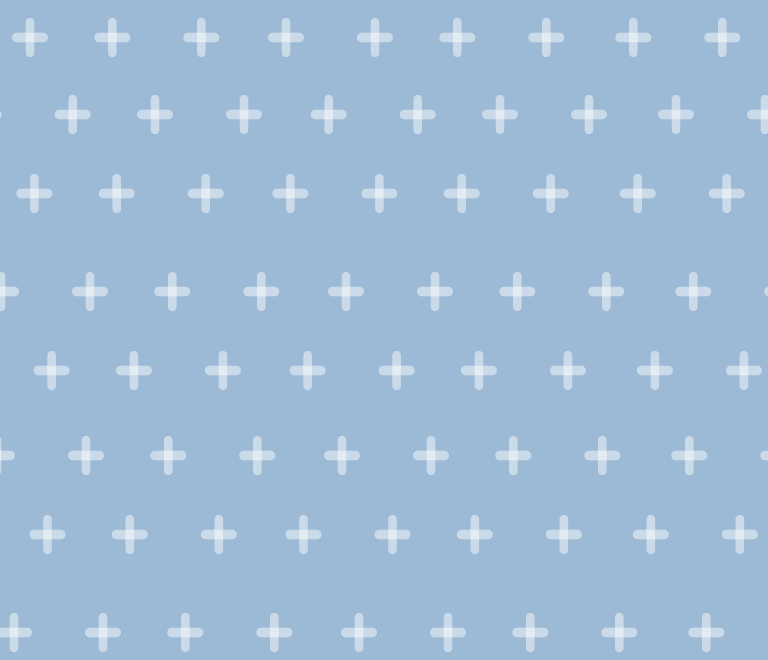
A WebGL 2 fragment shader for this pattern:

```glsl
#version 300 es
precision highp float;
// Staggered rows of small plus signs on a flat blue ground.
// Each plus is two translucent white capsules, so the centre, where they
// overlap, is brighter. Column and row spacing is slightly uneven.

uniform vec2 u_resolution;
out vec4 fragColor;

// Lengths are in units of 1/660 of the canvas height.
const float CANVAS_HEIGHT = 660.0;
const vec3 GROUND = vec3(0.612, 0.727, 0.839);
const vec3 BAR_COLOR = vec3(1.0);
const float BAR_OPACITY = 0.47;

const float ACROSS_HALF_LENGTH = 18.0;
const float ACROSS_RADIUS = 4.8;
const float UPRIGHT_HALF_LENGTH = 19.6;
const float UPRIGHT_RADIUS = 4.3;

// Columns come in pairs: the left column of each, and the gap to its partner.
const int COLUMNS = 10;
const float PAIR_GAP = 89.0;
const float PAIR_X[5] = float[5](-59.0, 112.3, 286.0, 457.3, 633.3);

// Depth of each row below the top edge, and its sideways shift.
const int ROWS = 8;
const float ROW_DEPTH[8] = float[8](37.5, 114.5, 193.5, 291.5, 370.5, 455.5, 534.5, 632.5);
const float ROW_SHIFT[8] = float[8](0.0, 42.7, 4.4, 60.0, 21.6, 56.0, 17.5, 73.0);

// Signed distance to a capsule lying along x, centred on the origin.
float capsule(vec2 p, float halfLength, float radius) {
    p.x = max(abs(p.x) - (halfLength - radius), 0.0);
    return length(p) - radius;
}

// Antialiased fill of a signed distance.
float coverage(float dist, float pixel) {
    return clamp(0.5 - dist / pixel, 0.0, 1.0);
}

void main() {
    float pixel = CANVAS_HEIGHT / u_resolution.y;
    vec2 p = gl_FragCoord.xy * pixel;

    // Nearest distance to any horizontal and any vertical bar.
    float across = 1e4;
    float upright = 1e4;
    for (int row = 0; row < ROWS; row++) {
        float y = CANVAS_HEIGHT - ROW_DEPTH[row];
        for (int col = 0; col < COLUMNS; col++) {
            float x = PAIR_X[col / 2] + PAIR_GAP * float(col % 2) + ROW_SHIFT[row];
            vec2 q = p - vec2(x, y);
            across = min(across, capsule(q, ACROSS_HALF_LENGTH, ACROSS_RADIUS));
            upright = min(upright, capsule(q.yx, UPRIGHT_HALF_LENGTH, UPRIGHT_RADIUS));
        }
    }

    // Layer the two translucent bars over the ground.
    vec3 color = mix(GROUND, BAR_COLOR, BAR_OPACITY * coverage(across, pixel));
    color = mix(color, BAR_COLOR, BAR_OPACITY * coverage(upright, pixel));
    fragColor = vec4(color, 1.0);
}
```
